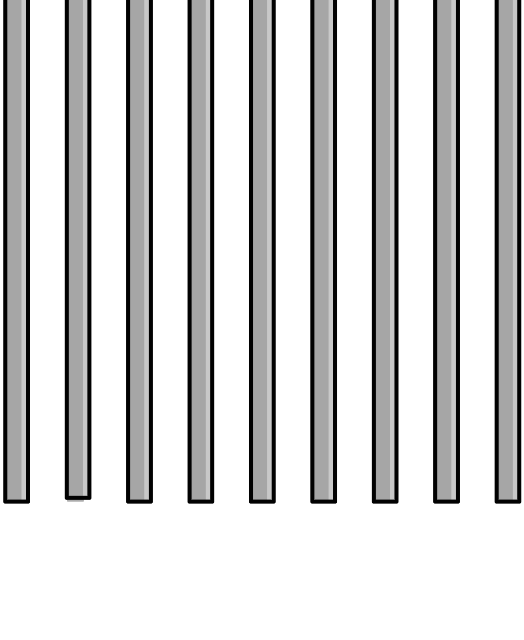
A WebGL 1 fragment shader for this pattern:

```glsl
precision highp float;
// Nine grey metal bars hanging from the top edge over a white ground.
// Each bar is a rounded box distance field with a black outline, a flat
// grey body and a pale highlight stripe; mod-like repetition places them.

uniform vec2 u_resolution;

// Lengths are fractions of the canvas width.
const float BAR_COUNT = 9.0;
const float FIRST_CENTER = 0.0318;
const float PITCH = 0.1172;
const float HALF_WIDTH = 0.0255;
const float OUTLINE = 0.0077;
const float CORNER = 0.0035;
const float BAR_BOTTOM = 0.2603;
const float SHORT_BOTTOM = 0.2676;
const float BAR_TOP = 2.0;

const vec3 WHITE = vec3(1.0);
const vec3 BLACK = vec3(0.005);
const vec3 BODY = vec3(0.65);
const vec3 HIGHLIGHT = vec3(0.785);
const vec3 LEFT_SHADE = vec3(0.60);
const vec3 FAINT_SHADOW = vec3(0.68);

// Signed distance to a box with rounded corners.
float roundedBox(vec2 p, vec2 halfSize, float radius) {
  vec2 q = abs(p) - halfSize + radius;
  return length(max(q, 0.0)) + min(max(q.x, q.y), 0.0) - radius;
}

// Smooth coverage of the inside of a distance field.
float coverage(float dist, float pixel) {
  return 1.0 - smoothstep(-0.5 * pixel, 0.5 * pixel, dist);
}

// Smooth coverage of the interval from a to b.
float band(float x, float a, float b, float pixel) {
  return coverage(max(a - x, x - b), pixel);
}

// Grey tones across the bar, from its left edge to its right edge.
vec3 metal(float x, float pixel) {
  float shade = band(x, -HALF_WIDTH, -0.0165, pixel);
  float shine = band(x, 0.0092, HALF_WIDTH, pixel);
  vec3 color = mix(BODY, LEFT_SHADE, 0.5 * shade);
  return mix(color, HIGHLIGHT, shine);
}

// Paints one outlined bar, centred on x = 0, over the ground colour.
vec3 paintBar(vec3 ground, vec2 p, float bottom, float pixel) {
  float middle = 0.5 * (BAR_TOP + bottom);
  vec2 halfSize = vec2(HALF_WIDTH, 0.5 * (BAR_TOP - bottom));
  float dist = roundedBox(p - vec2(0.0, middle), halfSize, CORNER);
  vec2 innerSize = halfSize - OUTLINE;
  float inner = roundedBox(p - vec2(0.0, middle), innerSize, 0.0);
  vec3 color = mix(ground, BLACK, coverage(dist, pixel));
  return mix(color, metal(p.x, pixel), coverage(inner, pixel));
}

void main() {
  vec2 p = gl_FragCoord.xy / u_resolution.x;
  float pixel = 1.0 / u_resolution.x;

  // Nearest bar and position relative to its centre line
  float index = floor((p.x - FIRST_CENTER) / PITCH + 0.5);
  index = clamp(index, 0.0, BAR_COUNT - 1.0);
  vec2 local = vec2(p.x - FIRST_CENTER - index * PITCH, p.y);

  // The second bar ends higher and leaves a thin grey trace below
  float isShort = 1.0 - step(0.5, abs(index - 1.0));
  float bottom = mix(BAR_BOTTOM, SHORT_BOTTOM, isShort);
  float trace = roundedBox(local - vec2(-0.005, 0.2665), vec2(0.016, 0.0025), 0.0015);
  vec3 ground = mix(WHITE, FAINT_SHADOW, isShort * coverage(trace, pixel));

  gl_FragColor = vec4(paintBar(ground, local, bottom, pixel), 1.0);
}
```
